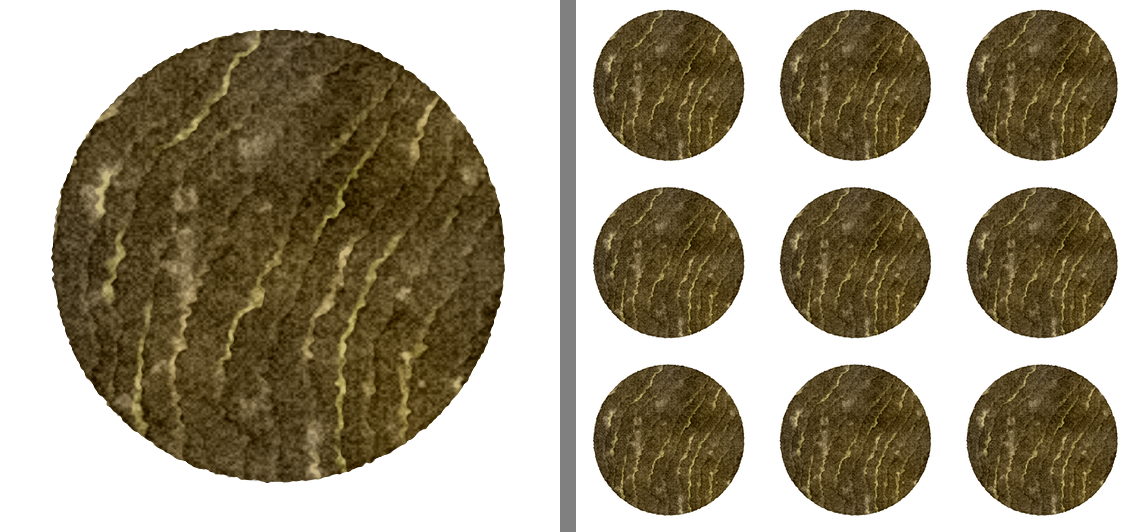
Left: one tile. Right: repeated 3 by 3.
A WebGL 1 fragment shader for this texture:

```glsl
precision highp float;
// A round disc of weathered, ridged bark or shell on plain white.
// Curved ridges come from a warped phase; wrapping value noise breaks up
// their pale crests and adds mottling, flecks and fine grain.

uniform vec2 u_resolution;

float hash(vec2 p) {
  return fract(sin(dot(p, vec2(127.1, 311.7))) * 43758.5453);
}

// Value noise with a whole number of cells across the tile.
float noise(vec2 uv, vec2 cells) {
  vec2 p = uv * cells;
  vec2 i = floor(p);
  vec2 f = fract(p);
  f = f * f * (3.0 - 2.0 * f);
  vec2 a = mod(i, cells);
  vec2 b = mod(i + 1.0, cells);
  return mix(mix(hash(a), hash(vec2(b.x, a.y)), f.x),
             mix(hash(vec2(a.x, b.y)), hash(b), f.x), f.y);
}

float fbm(vec2 uv, float cells) {
  float sum = 0.0;
  float weight = 0.5;
  for (int i = 0; i < 4; i++) {
    sum += weight * noise(uv, vec2(cells));
    cells *= 2.0;
    weight *= 0.5;
  }
  return sum / 0.9375;
}

// Phase that rises by one per ridge; ridges bend to the right higher up.
float ridgePhase(vec2 p, vec2 uv) {
  float bend = (0.36 + 0.3 * p.x) * p.y + (0.5 + 0.5 * p.x) * p.y * p.y;
  float phase = (p.x - bend) / 0.077;
  phase += 1.1 * (noise(uv, vec2(6.0)) - 0.5);
  phase += 0.32 * (noise(uv, vec2(23.0)) - 0.5);
  return phase + 0.22 * (noise(uv, vec2(75.0)) - 0.5);
}

void main() {
  vec2 uv = gl_FragCoord.xy / u_resolution;
  vec2 p = (uv - vec2(0.497, 0.519)) * vec2(u_resolution.x / u_resolution.y, 1.0);

  // Ridges: a pale crest with a shadow on its right side.
  float phase = ridgePhase(p, uv);
  float id = floor(phase);
  float d = fract(phase) - 0.5 - 0.3 * (hash(vec2(id, 4.0)) - 0.5);
  float crest = smoothstep(-0.2, -0.03, d) * (1.0 - smoothstep(0.03, 0.13, d));
  float shadow = smoothstep(0.05, 0.14, d) * (1.0 - smoothstep(0.14, 0.33, d));

  // Each crest brightens and fades along its length.
  vec2 along = vec2(id / 40.0, uv.y);
  float bright = 0.7 * noise(along, vec2(40.0, 8.0)) + 0.3 * noise(along, vec2(40.0, 29.0));
  bright = smoothstep(0.4, 0.8, bright);
  float ragged = 0.55 + 0.8 * noise(uv, vec2(90.0));

  // Mottling, scattered flecks and grain.
  float mottle = fbm(uv + 0.37, 7.0);
  float blotch = fbm(uv + 0.61, 18.0);
  float fleck = smoothstep(0.66, 0.78, blotch + 0.08 * (mottle - p.x - 0.5));
  float grain = 0.42 * (noise(uv, vec2(230.0)) - 0.5)
              + 0.34 * (noise(uv + 0.13, vec2(127.0)) - 0.5);

  float tone = 0.22 + grain + 0.4 * (mottle - 0.5) + 0.25 * (blotch - 0.5);
  tone += crest * ragged * (0.16 + 0.58 * bright) - 0.15 * shadow;
  tone += 0.4 * fleck * ragged;

  // Disc outline with a ragged, slightly darker rim.
  float rim = length(p) - 0.425 + 0.005 * (noise(uv, vec2(130.0)) - 0.5);
  tone -= 0.15 * smoothstep(-0.014, 0.0, rim);
  tone = clamp(tone, -0.28, 1.2);

  // Brown ramp, drifting between olive and grey, with warm crests.
  vec3 darkBrown = vec3(0.23, 0.17, 0.04);
  vec3 paleStraw = vec3(0.68, 0.61, 0.46);
  vec3 bark = mix(darkBrown, paleStraw, tone);
  float grey = noise(uv + 0.29, vec2(5.0)) - 0.5 + 0.5 * (p.y - p.x);
  bark += grey * vec3(-0.01, 0.005, 0.06);
  float warmth = hash(vec2(id, 9.0)) - 0.5;
  bark += crest * bright * vec3(0.02, 0.02 - 0.06 * warmth, -0.04 + 0.06 * warmth);

  float inside = 1.0 - smoothstep(-0.0012, 0.0012, rim);
  gl_FragColor = vec4(mix(vec3(1.0), clamp(bark, 0.0, 1.0), inside), 1.0);
}
```
